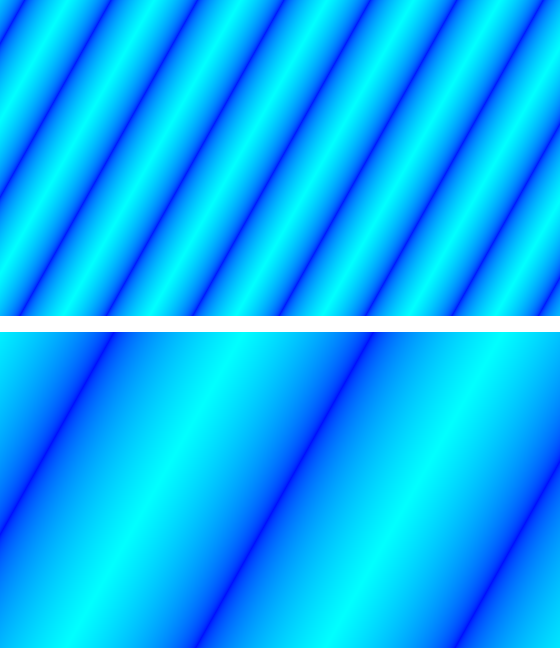
Top, the full canvas; bottom, a detail of the centre.
Write a Shadertoy shader that draws this pattern.

```glsl
const vec2 BANDS_PER_HEIGHT = vec2(3.656, -2.057); // band frequency along x and y
const float PHASE = -0.0175;                       // band offset at the canvas centre
const float GAMMA = 2.2;
const vec3 VALLEY_COLOR = vec3(0.0, 0.0, 1.0);
const vec3 RIDGE_COLOR = vec3(0.0, 1.0, 1.0);

// Triangle wave: 0 at whole numbers, 1 halfway between them
float triangleWave(float t) {
    return 1.0 - abs(2.0 * fract(t) - 1.0);
}

void mainImage(out vec4 fragColor, in vec2 fragCoord) {
    // Centred coordinates in units of canvas height
    vec2 p = (fragCoord - 0.5 * iResolution.xy) / iResolution.y;
    float height = triangleWave(dot(p, BANDS_PER_HEIGHT) + PHASE);

    // Round the sharp valley over one pixel
    float pixelStep = 2.0 * length(BANDS_PER_HEIGHT) / iResolution.y;
    height = min(length(vec2(height, 0.25 * pixelStep)), 1.0);

    // Gamma-encoded ramp from valley to ridge
    float shade = pow(height, 1.0 / GAMMA);
    fragColor = vec4(mix(VALLEY_COLOR, RIDGE_COLOR, shade), 1.0);
}
```
